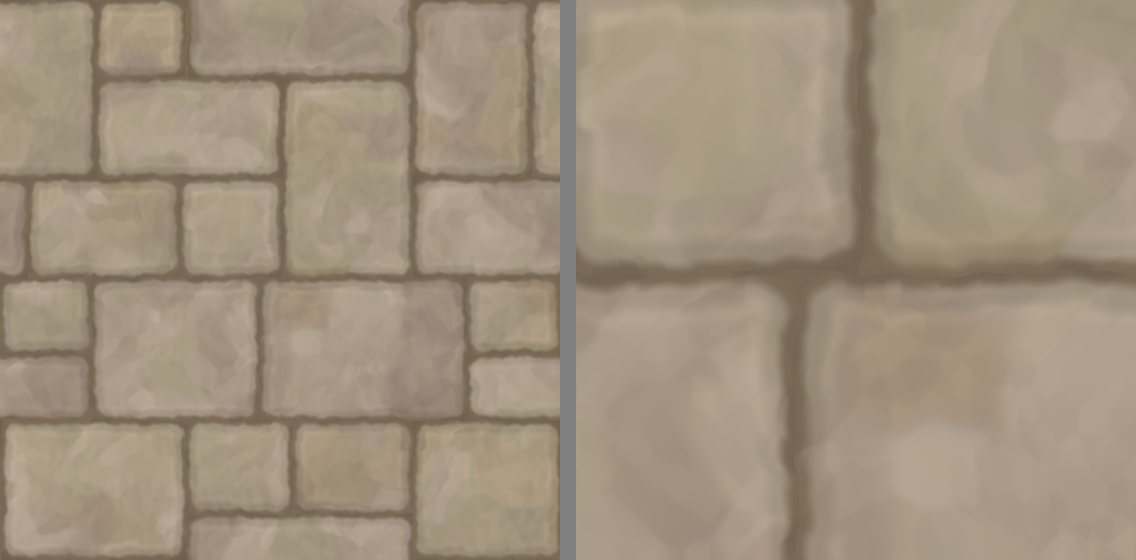
Left: the whole. Right: its middle third, enlarged.
A three.js fragment shader for this texture:

```glsl
#define JOINT 0.0072
#define CORNER 0.020
#define SOFTNESS 0.0045
#define WOBBLE 0.0016
#define RIM 0.017
#define BLOTCH 0.17
#define SAND vec3(0.650, 0.600, 0.510)
#define PALE vec3(0.685, 0.625, 0.560)
#define ROSE vec3(0.625, 0.555, 0.495)
#define OCHRE vec3(0.640, 0.560, 0.440)
#define MORTAR vec3(0.475, 0.413, 0.335)

varying vec2 vUv;

vec3 hash3(vec2 p) {
  vec3 k = vec3(dot(p, vec2(127.1, 311.7)), dot(p, vec2(269.5, 183.3)), dot(p, vec2(419.2, 371.9)));
  return fract(sin(k) * 43758.55);
}

// Softly blended cellular noise: three random values per facet
vec3 facets(vec2 p, float sharpness) {
  vec2 cell = floor(p);
  vec3 sum = vec3(0.0);
  float total = 0.0;
  for (int y = -1; y <= 1; y++) {
    for (int x = -1; x <= 1; x++) {
      vec2 id = cell + vec2(float(x), float(y));
      vec3 h = hash3(id);
      vec2 r = id + 0.1 + 0.8 * h.xy - p;
      float w = exp(-sharpness * dot(r, r));
      sum += w * hash3(id + 37.0);
      total += w;
    }
  }
  return sum / total;
}

// Layered sines with whole frequencies, so the canvas tiles
vec2 waver(vec2 p) {
  vec2 a = 6.28318 * p;
  return sin(a.yx * vec2(7.0, 6.0) + 2.0 * sin(a * 3.0))
       + 0.6 * sin(a.yx * vec2(17.0, 19.0) + a * 5.0 + 1.3)
       + 0.4 * sin(a.yx * vec2(41.0, 37.0) + a * 11.0);
}

// Column between ascending cuts; the last one wraps to the first
vec2 span(float x, vec4 cuts) {
  if (x < cuts.x || x >= cuts.w) return vec2(cuts.w, cuts.x + 1.0);
  if (x < cuts.y) return cuts.xy;
  return x < cuts.z ? cuts.yz : cuts.zw;
}

// Stone bounds: left, bottom, right, top
vec4 stoneAt(vec2 p) {
  bool middle = p.x > 0.335 && p.x < 0.737;
  if (middle && (p.y > 0.861 || p.y < 0.082)) return vec4(0.335, 0.861, 0.737, 1.082);
  vec2 c;
  // Upper courses
  if (p.y > 0.504) {
    if (p.x > 0.503 && p.x < 0.737) return vec4(0.503, 0.504, 0.737, 0.861);
    if (p.y < 0.682) {
      c = span(p.x, vec4(0.050, 0.321, 0.503, 0.737));
      return vec4(c.x, 0.504, c.y, 0.682);
    }
    if (p.x > 0.171 && p.x < 0.503 && p.y < 0.861) return vec4(0.171, 0.682, 0.503, 0.861);
    c = span(p.x, vec4(0.171, 0.331, 0.737, 0.947));
    return vec4(c.x, p.x > 0.171 && p.x < 0.331 ? 0.861 : 0.682, c.y, 1.001);
  }
  // Middle course, with one column cut in two
  if (p.y > 0.249) {
    if (p.x > 0.164 && p.x < 0.834) {
      c = p.x < 0.464 ? vec2(0.164, 0.464) : vec2(0.464, 0.834);
      return vec4(c.x, 0.249, c.y, 0.504);
    }
    if (p.y < 0.368) return vec4(0.834, 0.249, 1.164, 0.368);
    c = span(p.x, vec4(0.001, 0.164, 0.464, 0.834));
    return vec4(c.x, 0.368, c.y, 0.504);
  }
  // Lowest course
  c = span(p.x, vec4(0.003, 0.333, 0.522, 0.737));
  return vec4(c.x, c.x > 0.3 && c.x < 0.7 ? 0.082 : 0.001, c.y, 0.249);
}

void main() {
  vec2 p = fract(vUv + WOBBLE * waver(vUv));
  vec4 box = stoneAt(p);
  vec2 center = 0.5 * (box.xy + box.zw);
  vec2 halfSize = 0.5 * (box.zw - box.xy);
  vec2 local = p - center;
  local -= floor(local + 0.5);
  vec3 id = hash3(floor(center * 200.0));

  // Depth inside the rounded stone
  vec2 q = abs(local) - halfSize + JOINT + CORNER;
  float depth = CORNER - length(max(q, 0.0)) - min(max(q.x, q.y), 0.0);

  // Brushed facets, broad to fine
  vec2 paint = local + id.xy * 9.0;
  paint += 0.012 * sin(paint.yx * 31.0 + 2.0 * sin(paint * 17.0));
  vec3 broad = facets(paint * 11.0, 9.0);
  vec3 strokes = facets(mat2(0.8, -0.6, 0.6, 0.8) * paint * vec2(24.0, 33.0), 14.0);
  vec3 fine = facets(paint * vec2(75.0, 48.0), 12.0);

  // Stone face
  vec3 face = mix(SAND, ROSE, smoothstep(0.35, 0.8, 0.6 * broad.x + 0.4 * id.x));
  face = mix(face, PALE, 0.7 * smoothstep(0.4, 0.8, 0.6 * broad.y + 0.4 * strokes.y));
  face = mix(face, OCHRE, 0.5 * smoothstep(0.5, 0.9, 0.6 * broad.z + 0.4 * id.z));
  float blotch = 0.4 * broad.y + 0.35 * strokes.x + 0.25 * fine.x - 0.5;
  float light = dot(local / halfSize, vec2(-0.012, 0.022));
  face *= 1.0 + BLOTCH * blotch + light + 0.03 * (id.y - 0.5);

  // Worn rim with a pale inner edge
  float worn = depth + 0.008 * (strokes.z - 0.5);
  face *= 1.0 - 0.07 * (1.0 - smoothstep(0.3 * RIM, RIM, worn));
  face *= 1.0 + 0.035 * broad.z * (1.0 - smoothstep(0.0, 0.008, abs(worn - RIM)));

  // Mortar, darkest along the joint
  vec3 mortar = MORTAR * (1.0 + 0.10 * (strokes.y - 0.5) + 6.0 * clamp(depth + 0.004, -0.006, 0.006));
  float edge = depth + 0.003 * (fine.z - 0.5);
  float cover = smoothstep(-SOFTNESS, SOFTNESS, edge);
  gl_FragColor = vec4(mix(mortar, face, cover), 1.0);
}
```
